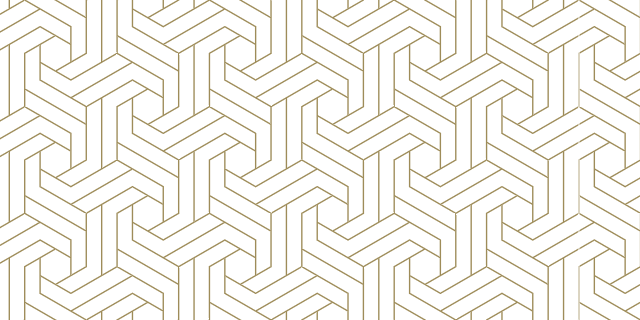
Give the GLSL for this pattern, as a Shadertoy shader.

```glsl
// Interlaced hexagonal pinwheel lattice in thin gold lines on white.
#define EDGES_PER_HEIGHT 18.0              // triangle-grid edges in the canvas height
#define CENTER vec2(0.1734, 0.16667)       // one pinwheel centre, in canvas heights
#define LINE_WIDTH 0.0043                  // in canvas heights
#define GOLD vec3(0.62, 0.55, 0.35)
#define PAPER vec3(1.0)
#define SEAM_X 1.809                       // faded vertical seam, in canvas heights
#define SEAM_HALF_WIDTH 0.003
#define SEAM_FADE 0.5

const float ROW = 0.8660254;               // spacing of grid rows, in edges

// Distance to a vertical segment at x, from y0 up to y1.
float verticalSegment(vec2 p, float x, float y0, float y1) {
    return length(vec2(p.x - x, p.y - clamp(p.y, y0, y1)));
}

// Offset from the nearest point of the hexagonal lattice.
vec2 nearestCell(vec2 p) {
    vec2 period = vec2(12.0 * ROW, 6.0);
    vec2 a = mod(p + 0.5 * period, period) - 0.5 * period;
    vec2 b = mod(p, period) - 0.5 * period;
    return dot(a, a) < dot(b, b) ? a : b;
}

// Distance to the three band lines, repeated in sixfold rotation.
float pinwheel(vec2 p) {
    mat2 sixthTurn = mat2(0.5, ROW, -ROW, 0.5);
    float d = 1e3;
    for (int i = 0; i < 6; i++) {
        d = min(d, verticalSegment(p, ROW, -0.5, 1.5));        // hexagon side
        d = min(d, verticalSegment(p, 2.0 * ROW, 0.0, 3.0));   // band edge
        d = min(d, verticalSegment(p, 3.0 * ROW, -0.5, 3.5));  // band middle
        p = sixthTurn * p;
    }
    return d;
}

void mainImage(out vec4 fragColor, in vec2 fragCoord) {
    vec2 uv = fragCoord / iResolution.y;
    float pixel = 1.0 / iResolution.y;

    // Line coverage
    vec2 cell = nearestCell((uv - CENTER) * EDGES_PER_HEIGHT);
    float dist = pinwheel(cell) / EDGES_PER_HEIGHT;
    float ink = clamp(0.5 + (0.5 * LINE_WIDTH - dist) / pixel, 0.0, 1.0);

    // Pale seam
    float seam = clamp(0.5 + (SEAM_HALF_WIDTH - abs(uv.x - SEAM_X)) / pixel, 0.0, 1.0);
    ink *= 1.0 - SEAM_FADE * seam;

    fragColor = vec4(mix(PAPER, GOLD, ink), 1.0);
}
```
